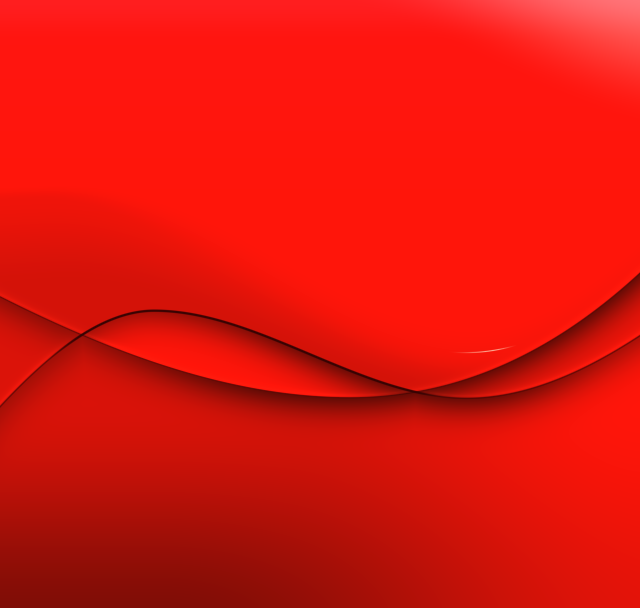
A WebGL 1 fragment shader for this background:

```glsl
precision highp float;
// Glossy red backdrop: two crossing waves with soft shadows, a shaded band and a corner glow.

uniform vec2 u_resolution;

#define BRIGHT_RED vec3(1.0, 0.082, 0.038)
#define DEEP_RED vec3(0.10, 0.025, 0.012)
#define INK vec3(0.20, 0.008, 0.008)
#define GLOW vec3(0.0, 0.36, 0.37)
#define SHADOW_REACH 0.034
#define LINE_WIDTH 0.0019
#define RIM_WIDTH 0.004

// Cubic from point a to point b with end slopes sa and sb.
float hermite(float x, vec2 a, vec2 b, float sa, float sb) {
  float h = b.x - a.x;
  float t = (x - a.x) / h;
  float s = 1.0 - t;
  float ease = t * t * (3.0 - 2.0 * t);
  return mix(a.y, b.y, ease) + h * t * s * (sa * s - sb * t);
}

// Wide bowl falling from the left edge and rising to the right.
float bowlWave(float x) {
  vec2 low = vec2(0.547, 0.346);
  return x < low.x ? hermite(x, vec2(0.0, 0.512), low, -0.53, 0.0)
                   : hermite(x, low, vec2(1.0, 0.551), 0.0, 0.97);
}

// S-shaped wave with a crest on the left and a trough on the right.
float crestWave(float x) {
  vec2 crest = vec2(0.241, 0.489);
  vec2 trough = vec2(0.729, 0.345);
  if (x < crest.x) return hermite(x, vec2(0.0, 0.331), crest, 1.13, 0.0);
  if (x < trough.x) return hermite(x, crest, trough, 0.0, 0.0);
  return hermite(x, trough, vec2(1.0, 0.448), 0.0, 0.69);
}

// Soft upper limit of the shaded band.
float bandTop(float x) {
  vec2 crest = vec2(0.08, 0.684);
  vec2 trough = vec2(0.74, 0.418);
  if (x < crest.x) return hermite(x, vec2(0.0, 0.681), crest, 0.06, 0.0);
  if (x < trough.x) return hermite(x, crest, trough, 0.0, 0.0);
  return hermite(x, trough, vec2(1.0, 0.56), 0.0, 0.9);
}

vec3 redShade(float light) {
  return mix(DEEP_RED, BRIGHT_RED, (light - 0.1) / 0.9);
}

float shadow(float depth) {
  float d = max(depth, 0.0) / SHADOW_REACH;
  return exp(-d * (0.7 + 0.5 * d));
}

float stroke(float dist, float halfWidth, float soft) {
  return 1.0 - smoothstep(halfWidth - soft, halfWidth + soft, abs(dist));
}

// Bright sky-like area with the shaded band and the corner glow.
vec3 upperField(vec2 p) {
  float depth = bandTop(p.x) - p.y;
  float blur = mix(0.012, 0.045, smoothstep(0.05, 0.4, p.x));
  float reach = mix(0.16, 0.07, smoothstep(0.0, 0.7, p.x));
  float shade = 0.06 * smoothstep(-blur, blur, depth)
              + 0.11 * smoothstep(0.0, reach, depth);
  vec3 color = redShade(1.0 - shade);
  float glowEdge = 1.02 - 0.24 * pow(smoothstep(0.35, 1.1, p.x), 1.2);
  float glow = smoothstep(0.0, 0.24, p.y - glowEdge);
  color += GLOW * glow;
  color.gb += vec2(0.035, 0.06) * smoothstep(0.93, 1.0, p.y);
  color.b += 0.025 * smoothstep(0.6, 1.0, p.y);
  return color;
}

// Strip enclosed between the two waves.
vec3 ribbon(float x, float depth) {
  float light = mix(0.86, 1.0, smoothstep(0.08, 0.17, x));
  light *= mix(1.0, 0.94, smoothstep(0.64, 0.70, x));
  float strength = mix(0.34, 0.58, smoothstep(0.15, 0.55, x));
  return redShade(light * (1.0 - strength * shadow(depth)));
}

// Large lower body, darkest toward the lower left.
vec3 lowerField(vec2 p, float depth) {
  float floorLight = 0.49 + 0.40 * smoothstep(0.25, 1.05, p.x);
  float topLight = 0.85 + 0.15 * smoothstep(0.45, 1.0, p.x);
  float light = mix(floorLight, topLight, smoothstep(-0.04, 0.34, p.y));
  float strength = mix(0.24, 0.56, smoothstep(0.0, 0.45, p.x));
  strength *= 1.0 - 0.4 * smoothstep(0.75, 1.0, p.x);
  return redShade(light * (1.0 - strength * shadow(depth)));
}

void main() {
  vec2 p = gl_FragCoord.xy / u_resolution;
  float soft = 0.8 / u_resolution.y;
  vec2 waves = vec2(bowlWave(p.x), crestWave(p.x));
  float e = 0.002;
  vec2 slope = (vec2(bowlWave(p.x + e), crestWave(p.x + e)) - waves) / e;
  vec2 dist = (p.y - waves) / sqrt(1.0 + slope * slope);
  float above = min(dist.x, dist.y);
  float below = max(dist.x, dist.y);

  // Layers from the bottom upward.
  vec3 color = lowerField(p, -below);
  color = mix(color, ribbon(p.x, -above), smoothstep(-soft, soft, below));
  color = mix(color, upperField(p), smoothstep(-soft, soft, above));

  // Warm rims just above the edges, then dark outlines.
  float lens = smoothstep(0.07, 0.13, p.x) * (1.0 - smoothstep(0.64, 0.69, p.x));
  vec2 rim = exp(-abs(dist - RIM_WIDTH) / RIM_WIDTH) * step(0.0, dist);
  color += vec3(0.09, 0.025, 0.015) * max(rim.x, rim.y * (1.0 - lens));
  color = mix(color, INK, 0.55 * stroke(dist.x, 0.5 * LINE_WIDTH, soft));
  color = mix(color, INK, mix(0.6, 0.95, lens) * stroke(dist.y, LINE_WIDTH * mix(0.6, 1.0, lens), soft));

  // Fine tapering glint above the bowl.
  float glintY = 0.420 + 1.9 * (p.x - 0.727) * (p.x - 0.727);
  float taper = smoothstep(0.70, 0.77, p.x) * (1.0 - smoothstep(0.77, 0.81, p.x));
  color = mix(color, vec3(1.0, 0.72, 0.62), taper * stroke(p.y - glintY, 0.0008, soft));

  gl_FragColor = vec4(clamp(color, 0.0, 1.0), 1.0);
}
```
